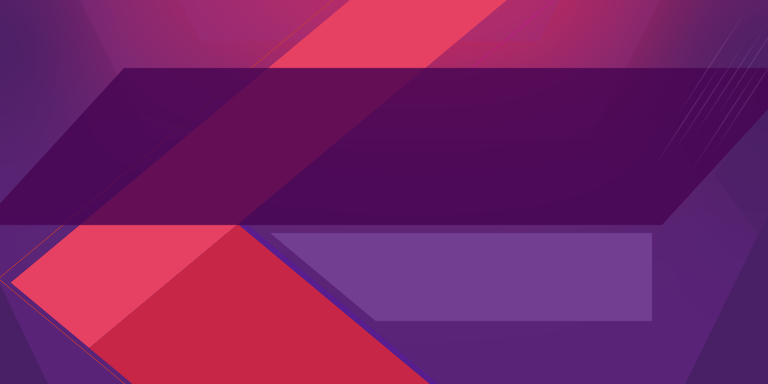
Reproduce this background procedurally as a WebGL 1 fragment shader.

```glsl
precision highp float;
// Folded crimson ribbon and dark slanted band over a purple field with a red glow.
uniform vec2 u_resolution;

// Smooth step across an edge: 1 where d is positive.
float inside(float d) {
  return smoothstep(-0.8, 0.8, d * u_resolution.y);
}

float between(float v, float low, float high) {
  return inside(v - low) * inside(high - v);
}

float hairline(float d) {
  return inside(0.0018 - abs(d));
}

// Trapezoid hanging from the top edge, narrowing downwards.
float trapezoid(vec2 p, float halfWidth, float depth) {
  return inside(halfWidth - 0.5 * p.y - abs(p.x - 0.9635)) * inside(depth - p.y);
}

void main() {
  // x runs 0..2 to the right, y runs 0..1 downwards.
  vec2 uv = gl_FragCoord.xy / u_resolution;
  vec2 p = vec2(2.0 * uv.x, 1.0 - uv.y);
  float rising = p.x + 1.2 * p.y;
  float falling = p.x - 1.2 * p.y;

  // Purple field with shaded sides and a crimson glow at the top
  vec3 shade = vec3(0.28, 0.12, 0.39);
  vec3 color = vec3(0.35, 0.14, 0.47);
  vec2 fromGlow = p - vec2(1.08, -0.05);
  float glow = exp(-dot(fromGlow * fromGlow, vec2(1.6, 7.0)));
  color = mix(color, vec3(0.83, 0.15, 0.31), glow);
  vec2 fromLeft = (p - vec2(0.0, 0.12)) * vec2(4.5, 3.5);
  vec2 fromRight = (p - vec2(2.0, 0.22)) * vec2(3.2, 2.6);
  color = mix(color, shade, 0.8 * exp(-dot(fromLeft, fromLeft)));
  color = mix(color, shade, 0.85 * exp(-dot(fromRight, fromRight)));

  // Translucent trapezoids
  vec3 mauve = vec3(0.58, 0.20, 0.54);
  color = mix(color, mauve, 0.24 * trapezoid(p, 0.755, 0.365));
  color = mix(color, mauve, 0.26 * trapezoid(p, 0.495, 0.107));

  // Dark lower corners and the facet on the right
  float corners = max(inside(0.48 * (p.y - 0.74) - p.x),
                      inside(p.x - 2.0 + 0.49 * (p.y - 0.56)));
  float facet = inside(p.x - 1.86 - 0.73 * abs(p.y - 0.455)) * inside(p.x + 0.92 * p.y - 2.26);
  color = mix(color, shade, 0.9 * corners);
  color = mix(color, shade, 0.4 * facet * (1.0 - corners));

  // Outlines beside the ribbon
  vec3 orange = vec3(0.78, 0.23, 0.20);
  color = mix(color, orange, 0.75 * hairline(rising - 0.867) * inside(falling + 0.875));
  color = mix(color, orange, 0.75 * hairline(falling + 0.875) * inside(rising - 0.867));
  color = mix(color, vec3(0.75, 0.08, 0.55), 0.7 * hairline(rising - 1.442) * inside(0.177 - p.y));
  color = mix(color, vec3(0.34, 0.10, 0.60), 0.7 * between(falling, -0.081, -0.058) * inside(p.y - 0.586));

  // Folded ribbon
  color = mix(color, vec3(0.90, 0.25, 0.385), between(rising, 0.911, 1.320) * inside(falling + 0.855));
  color = mix(color, vec3(0.785, 0.15, 0.28), between(falling, -0.855, -0.081) * inside(rising - 1.320));

  // Dark slanted band
  float slant = p.x + 0.915 * p.y;
  float band = between(p.y, 0.177, 0.586) * between(slant, 0.485, 2.260);
  color = mix(color, vec3(0.275, 0.015, 0.32), 0.81 * band);

  // Faint streaks at the upper right
  for (int i = 0; i < 7; i++) {
    float n = float(i);
    float middle = 0.16 + 0.045 * mod(n * 3.0, 4.0);
    float fade = smoothstep(0.17, 0.0, abs(p.y - middle));
    float streak = hairline(p.x + 0.65 * p.y - 1.96 - 0.026 * n);
    color = mix(color, vec3(0.58, 0.36, 0.62), 0.3 * streak * fade);
  }

  // Pale panel
  float panel = between(p.y, 0.607, 0.836) * inside(1.698 - p.x) * inside(falling + 0.025);
  color = mix(color, vec3(0.445, 0.245, 0.57), panel);

  gl_FragColor = vec4(color, 1.0);
}
```
